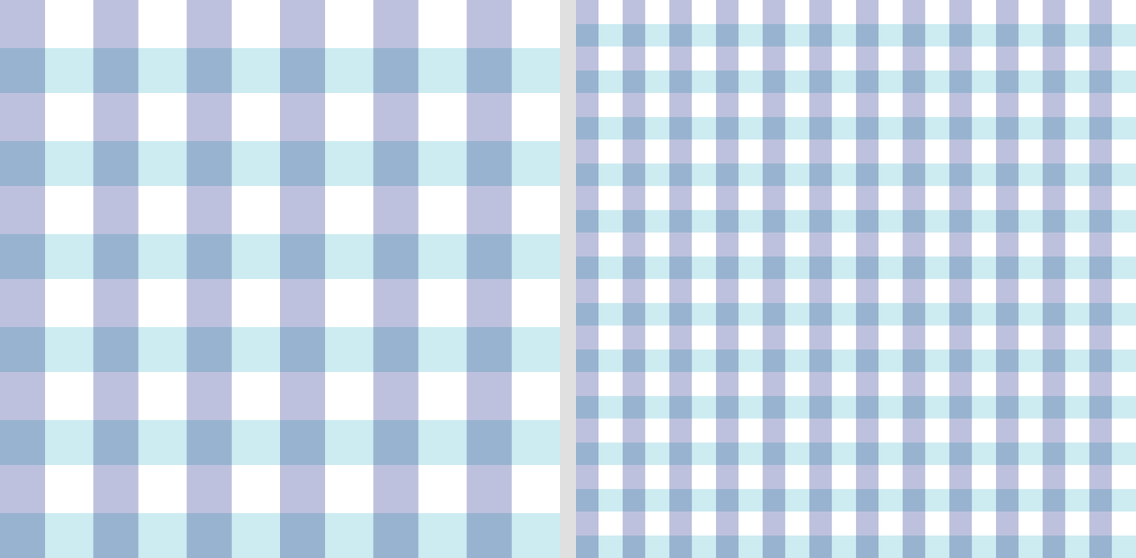
Left: one tile. Right: repeated 2 by 2.
Reproduce this pattern procedurally as a Shadertoy shader.

```glsl
// Two-colour gingham: upright violet bands and level aqua bands on white.
// Each band set is a wrapped distance turned into pixel coverage; the dyes
// multiply where they cross. Whole repeat counts make the canvas tile.

#define REPEATS vec2(6.0, 6.0)         // repeats across and down
#define BAND_WIDTH vec2(0.483, 0.483)  // band share of one repeat
#define BAND_START vec2(0.0, 0.0)      // band offset in repeats
#define CLOTH vec3(1.0)
#define VIOLET vec3(0.741, 0.758, 0.865)
#define AQUA vec3(0.803, 0.926, 0.944)

// Coverage of the upright (x) and level (y) bands, smoothed over one pixel.
vec2 bandCoverage(vec2 cell, vec2 pixel) {
    vec2 halfWidth = 0.5 * BAND_WIDTH;
    vec2 fromCentre = abs(fract(cell - BAND_START - halfWidth + 0.5) - 0.5);
    return clamp(0.5 - (fromCentre - halfWidth) / pixel, 0.0, 1.0);
}

void mainImage(out vec4 fragColor, in vec2 fragCoord) {
    // Position and pixel size, both in repeats
    vec2 cell = fragCoord / iResolution.xy * REPEATS;
    vec2 pixel = REPEATS / iResolution.xy;
    vec2 band = bandCoverage(cell, pixel);

    // Translucent dyes multiply over the cloth
    vec3 colour = CLOTH;
    colour *= mix(vec3(1.0), VIOLET, band.x);
    colour *= mix(vec3(1.0), AQUA, band.y);
    fragColor = vec4(colour, 1.0);
}
```
